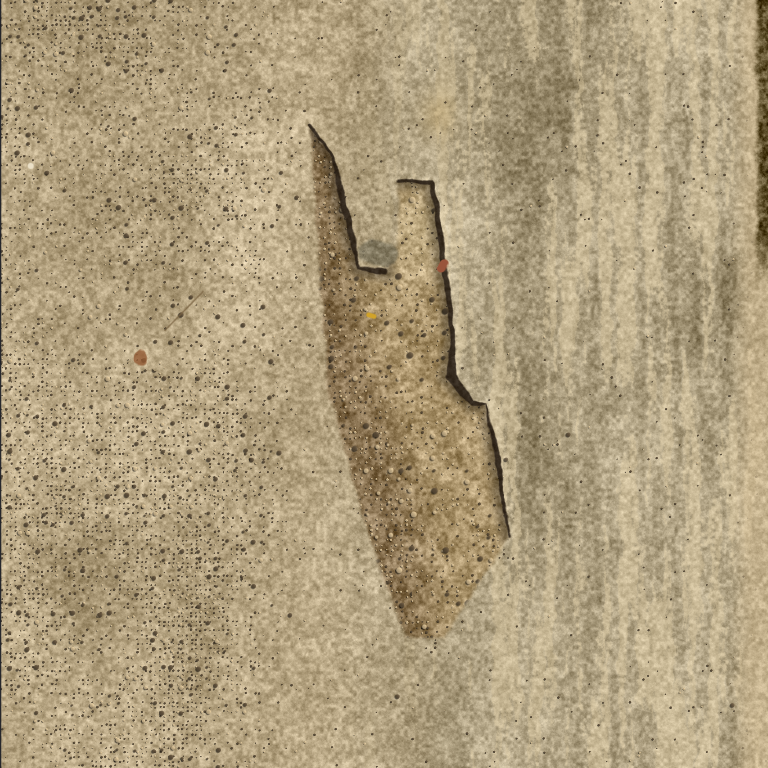
Reproduce this texture procedurally as a Shadertoy shader.

```glsl
float hash(vec2 p) {
  vec3 q = fract(p.xyx * .1031);
  q += dot(q, q.yzx + 33.33);
  return fract((q.x + q.y) * q.z);
}

float noise(vec2 p) {
  vec2 i = floor(p), f = fract(p);
  f *= f * (3. - 2. * f);
  return mix(mix(hash(i), hash(i + vec2(1, 0)), f.x),
             mix(hash(i + vec2(0, 1)), hash(i + 1.), f.x), f.y);
}

// Layered noise centred on zero
float fbm(vec2 p) {
  float sum = -.5, amp = .533;
  for (int i = 0; i < 4; i++) {
    sum += amp * noise(p);
    p = mat2(.96, .28, -.28, .96) * p * 2.03 + 17.;
    amp *= .5;
  }
  return sum;
}

// Soft elliptical patch
float blot(vec2 p, float x, float y, float rx, float ry) {
  vec2 d = (p - vec2(x, y)) / vec2(rx, ry);
  return exp(-dot(d, d));
}

float fill(float d, float soft) { return 1. - smoothstep(-soft, soft, d); }

float bar(vec2 p, vec2 a, vec2 b, float halfWidth) {
  vec2 d = b - a;
  return length(p - a - d * clamp(dot(p - a, d) / dot(d, d), 0., 1.)) - halfWidth;
}

// Distances to the pothole outline and to its fractured edges
vec2 pothole(vec2 p) {
  const int N = 19;
  vec2 v[N] = vec2[N](vec2(.404, .838), vec2(.432, .797), vec2(.45, .724), vec2(.467, .652),
    vec2(.502, .647), vec2(.519, .68), vec2(.519, .765), vec2(.562, .763), vec2(.573, .694),
    vec2(.59, .557), vec2(.588, .509), vec2(.614, .475), vec2(.634, .473), vec2(.648, .4),
    vec2(.662, .3), vec2(.579, .169), vec2(.527, .171), vec2(.482, .297), vec2(.427, .492));
  float crackWidth[N] = float[N](.002, .002, .005, .002, .004, 0., .002, .003, .004,
    .003, .007, .004, .001, .004, .001, 0., 0., 0., 0.);
  float d = 9., side = 1., crack = 9.;
  for (int i = 0, j = N - 1; i < N; j = i++) {
    vec2 e = v[j] - v[i], w = p - v[i];
    float t = clamp(dot(w, e) / dot(e, e), 0., 1.), gap = length(w - e * t);
    d = min(d, gap);
    if (crackWidth[i] * crackWidth[j] > 0.)
      crack = min(crack, gap - mix(crackWidth[i], crackWidth[j], t));
    bvec3 c = bvec3(p.y >= v[i].y, p.y < v[j].y, e.x * w.y > e.y * w.x);
    if (all(c) || !any(c)) side = -side;
  }
  return vec2(side * d, crack);
}

// Scattered stones lit from the upper right
vec3 addStones(vec3 col, vec2 p, float count, float density, float paleShare) {
  vec2 id = floor(p * count);
  vec2 d = fract(p * count) - .32 - .36 * vec2(hash(id + 3.), hash(id + 11.));
  float r = mix(.1, .27, hash(id + 7.)), on = step(hash(id + 19.), density);
  vec3 stone = mix(vec3(.36, .3, .22), vec3(.82, .73, .57), step(hash(id + 23.), paleShare));
  col *= 1. - .55 * on * fill(length(d + vec2(.1, .08)) - r, .1);
  return mix(col, stone * (1. + .5 * (d.x + d.y)), .85 * on * fill(length(d) - r, .07));
}

void mainImage(out vec4 fragColor, in vec2 fragCoord) {
  vec2 p = fragCoord / iResolution.xy;
  float px = 1. / iResolution.y;
  float broad = fbm(p * vec2(9, 5)), mid = fbm(p * 45.), grain = fbm(p * 210.);
  vec2 ragged = p + .012 * vec2(mid, fbm(p * 45. + 60.));
  float road = smoothstep(.4, .62, p.x + .12 * broad);

  // Broad light and dark areas
  float dirt = blot(p, .12, .96, .13, .08) + blot(p, .1, .27, .08, .11)
    + blot(p, .25, .2, .05, .18) + .6 * blot(p, .2, .74, .14, .07);
  float light = blot(p, .32, .68, .05, .14) + .7 * blot(p, .4, .95, .05, .05)
    + blot(p, .61, .71, .035, .07) + blot(p, .79, .4, .05, .1);
  float grey = blot(p, .38, .43, .07, .17) + 1.2 * blot(p, .48, .82, .045, .15)
    + .9 * blot(p, .69, .46, .05, .2) + .8 * blot(p, .68, .87, .1, .16);
  vec3 col = mix(vec3(.725, .655, .52), vec3(.685, .63, .51), road);
  col += .085 * light - .07 * dirt - .065 * grey + .17 * broad + .13 * mid + .38 * grain;

  // Dusty wheel streaks along the road
  float streak = fbm(ragged * vec2(85, 7)) + .5 * broad;
  col += road * smoothstep(.5, .85, p.x) * .3 * streak;
  float dust = smoothstep(.04, .16, streak + .25 * grain);
  col = mix(col, vec3(.79, .72, .57) + .2 * grain, .55 * road * dust);
  col = mix(col, vec3(.75, .64, .42), .4 * blot(p, .57, .85, .022, .03));

  // Loose gravel
  float loose = fill(p.x - .34, .09) * (.12 + .3 * dirt + .35 * smoothstep(-.05, .15, broad));
  col = addStones(col, p, 170., loose + .03, .25);
  col = addStones(col, p + .37, 85., loose * .45, .3);

  // Pothole floor, browner along its left bank
  vec2 hole = pothole(mix(p, ragged, .7));
  float inside = fill(hole.x, .004);
  float bank = fill(p.x - mix(.555, .455, smoothstep(.2, .7, p.y)), .045);
  vec3 pit = mix(vec3(.67, .58, .42), vec3(.53, .44, .31), bank);
  pit = mix(pit, vec3(.77, .69, .53), blot(p, .545, .7, .035, .06));
  pit += .42 * grain + .3 * mid;
  pit = addStones(pit, p, 150., .25 + .25 * bank, .55);
  pit = addStones(pit, p + .53, 68., .14 + .14 * bank, .5);
  col = mix(col, pit, inside);

  // Tilted slab, bright ledge rim and fracture shadows
  float slab = bar(ragged, vec2(.481, .673), vec2(.503, .668), .015);
  col = mix(col, vec3(.48, .45, .36) + .3 * grain, .8 * fill(slab, .003));
  float ledge = 1. - smoothstep(0., .018, hole.y);
  col += .07 * ledge * (1. - inside) * step(.55, p.x);
  col *= 1. - .3 * inside * ledge;
  col = mix(col, vec3(.17, .13, .09) + .12 * grain, .92 * fill(hole.y, px));

  // Single stones, leaf and twig
  col = mix(col, vec3(.6, .33, .23), fill(bar(ragged, vec2(.575, .649), vec2(.579, .657), .006), px));
  col = mix(col, vec3(.82, .64, .16), fill(bar(p, vec2(.48, .59), vec2(.487, .588), .003), px));
  col = mix(col, vec3(.57, .35, .2), .8 * fill(length(ragged - vec2(.186, .533)) - .009, px));
  col = mix(col, vec3(.92, .88, .78), fill(length(p - vec2(.04, .784)) - .004, px));
  col = mix(col, vec3(.47, .38, .25), .75 * fill(bar(p, vec2(.215, .57), vec2(.264, .62), .001), px));

  // Sandy verge, grass and dark left border
  col = mix(col, vec3(.8, .72, .57) + .25 * grain, .75 * smoothstep(.945, .98, ragged.x));
  float grass = smoothstep(.981, .991, ragged.x) * smoothstep(.62, .7, p.y);
  col = mix(col, vec3(.36, .3, .16) + .6 * grain, grass);
  col = mix(col, vec3(.1, .11, .14), fill(p.x - .0015, px));
  fragColor = vec4(clamp(col, 0., 1.), 1);
}
```
